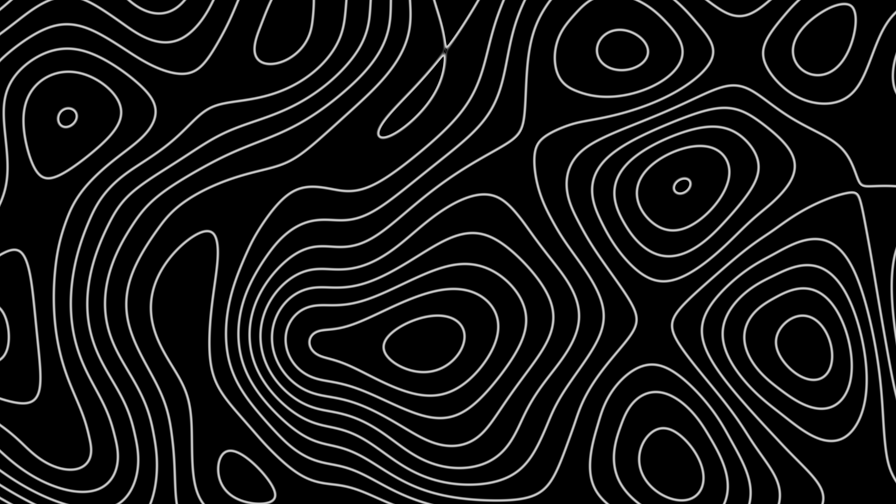
A WebGL 2 fragment shader for this pattern:

```glsl
#version 300 es
precision highp float;
// Topographic map: thin pale contour lines over black.
// A smooth height field of warped gradient noise is cut at even levels, and
// its slope turns height differences into distances for an even line width.

uniform vec2 u_resolution;
out vec4 fragColor;

// Random unit vector for a lattice point
vec2 latticeGradient(vec2 cell) {
    float turn = fract(sin(dot(cell, vec2(127.1, 311.7))) * 43758.55);
    float angle = 6.28319 * turn;
    return vec2(cos(angle), sin(angle));
}

float gradientNoise(vec2 p) {
    vec2 cell = floor(p);
    vec2 f = fract(p);
    vec2 fade = f * f * f * (f * (f * 6.0 - 15.0) + 10.0);
    vec2 right = vec2(1.0, 0.0);
    vec2 up = vec2(0.0, 1.0);
    float a = dot(latticeGradient(cell), f);
    float b = dot(latticeGradient(cell + right), f - right);
    float c = dot(latticeGradient(cell + up), f - up);
    float d = dot(latticeGradient(cell + 1.0), f - 1.0);
    return mix(mix(a, b, fade.x), mix(c, d, fade.x), fade.y);
}

// Terrain: medium hills over a broad swell, gently bent
float terrainHeight(vec2 p) {
    vec2 bend = vec2(gradientNoise(p * 1.5 + 17.3), gradientNoise(p * 1.5 + 41.8));
    vec2 q = p + 0.09 * bend;
    float hills = gradientNoise(q * 2.35 + vec2(5.4, 8.7));
    float swell = gradientNoise(q * 1.1 + vec2(23.6, 3.2));
    return hills + 0.4 * swell;
}

// Distance to the nearest contour, in canvas heights
float contourDistance(vec2 p) {
    const float spacing = 0.1;
    vec2 e = vec2(0.002, 0.0);
    float height = terrainHeight(p);
    vec2 slope = vec2(terrainHeight(p + e.xy) - terrainHeight(p - e.xy),
                      terrainHeight(p + e.yx) - terrainHeight(p - e.yx)) / (2.0 * e.x);
    float offLevel = abs(fract(height / spacing) - 0.5) * spacing;
    return offLevel / max(length(slope), 0.05);
}

void main() {
    vec2 p = gl_FragCoord.xy / u_resolution.y;
    float halfWidth = 0.0023;
    float softness = max(0.0021, 0.6 / u_resolution.y);

    // Soft-edged lines on the ground colour
    float d = contourDistance(p);
    float line = 1.0 - smoothstep(halfWidth - softness, halfWidth + softness, d);
    vec3 ground = vec3(0.0);
    vec3 ink = vec3(0.82);
    fragColor = vec4(mix(ground, ink, line), 1.0);
}
```
